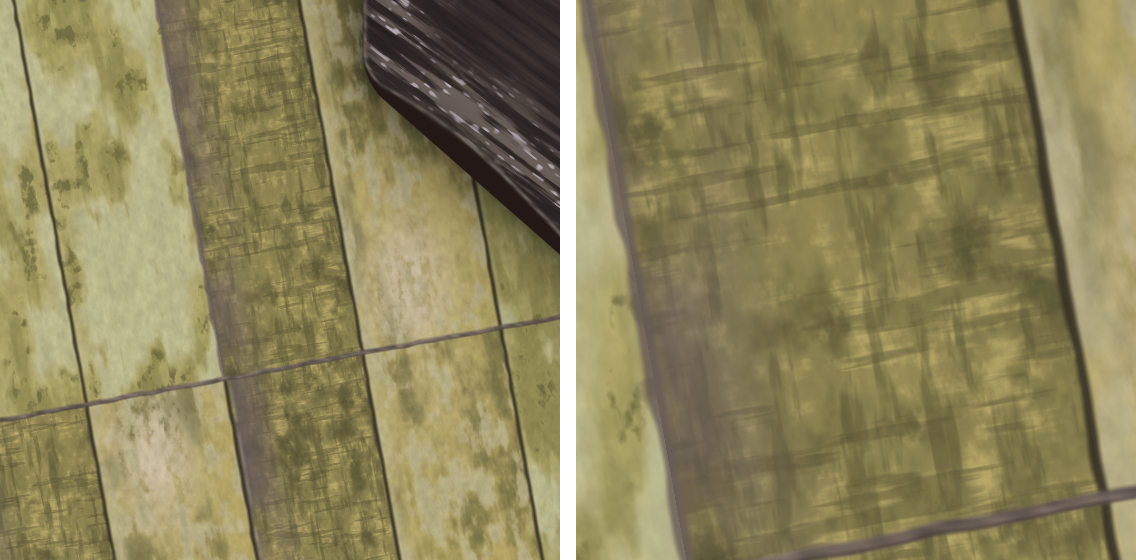
Left, the full canvas; right, a detail of the centre.
This texture is drawn by a WebGL 1 fragment shader. Its source:

```glsl
precision highp float;
uniform vec2 u_resolution;

#define PITCH 0.255
#define LEAN 0.18
#define JOINT_SLOPE 0.186
#define JOINT_Y 0.249
#define SEAM_HALF 0.0031
#define JOINT_HALF 0.0038
#define PALE vec3(0.74, 0.71, 0.57)
#define SAND vec3(0.69, 0.63, 0.39)
#define OLIVE vec3(0.56, 0.52, 0.32)
#define MOSS vec3(0.39, 0.37, 0.23)
#define ASH vec3(0.45, 0.40, 0.38)
#define DARK vec3(0.20, 0.17, 0.16)

float hash(vec2 p) {
  return fract(sin(dot(p, vec2(127.1, 311.7))) * 43758.5453);
}

float noise(vec2 p) {
  vec2 i = floor(p), f = fract(p);
  f = f * f * (3.0 - 2.0 * f);
  return mix(mix(hash(i), hash(i + vec2(1.0, 0.0)), f.x),
             mix(hash(i + vec2(0.0, 1.0)), hash(i + 1.0), f.x), f.y);
}

float fbm(vec2 p) {
  float sum = 0.0, amp = 0.53;
  for (int i = 0; i < 4; i++) {
    sum += amp * noise(p);
    p = p * 2.03 + 17.3;
    amp *= 0.5;
  }
  return sum;
}

// Soft line, solid in the core
float stroke(float d, float halfWidth, float soft) {
  return 1.0 - smoothstep(halfWidth - soft, halfWidth + soft, abs(d));
}

// q: skewed floor coordinates; across: 0..1 over the board
vec3 boardColor(vec2 q, float across, float col, bool upper) {
  vec2 s = q + 7.3 * vec2(col, upper ? 1.0 : 2.0);
  float cloud = fbm(s * vec2(17.0, 7.0));
  float grain = fbm(s * vec2(60.0, 10.0));
  float mottle = fbm(s * vec2(42.0, 30.0));
  float fine = fbm(s * vec2(110.0, 70.0));
  bool odd = mod(col, 2.0) > 0.5;
  bool woven = odd && col < 2.0 && !(upper && col < 0.0);
  bool patched = !odd && !(upper && col < 1.0);
  vec3 c;

  if (woven) {
    float weft = fbm(s * vec2(13.0, 105.0));
    float warp = fbm(s * vec2(110.0, 17.0));
    c = mix(MOSS, OLIVE, smoothstep(0.24, 0.52, 0.5 * cloud + 0.5 * mottle));
    c = mix(c, SAND, 0.85 * smoothstep(0.44, 0.62, 0.4 * weft + 0.3 * fine + 0.3 * mottle));
    c = mix(c, MOSS * 0.9, 0.55 * smoothstep(0.50, 0.68, weft));
    c = mix(c, MOSS * 0.9, 0.5 * smoothstep(0.50, 0.70, warp));
    float greyed = smoothstep(0.42, 0.0, across) * smoothstep(0.25, 0.65, cloud);
    c = mix(c, ASH * 0.9, greyed * (upper ? 0.75 : 1.0));
  } else if (patched) {
    float stain = 0.5 * cloud + 0.25 * grain + 0.25 * mottle;
    c = mix(SAND, OLIVE, smoothstep(0.42, 0.60, stain));
    c = mix(c, MOSS, 0.75 * smoothstep(0.51, 0.68, stain + 0.08 * smoothstep(0.2, 0.6, q.y)));
    c = mix(c, PALE, 0.75 * smoothstep(0.52, 0.36, 0.5 * grain + 0.5 * mottle));
    vec2 e = vec2(across - 0.42, abs(q.y) - 0.11) / vec2(0.28, 0.12);
    float worn = exp(-dot(e, e)) * (!upper && col > 1.0 ? 0.2 : 1.1);
    worn *= smoothstep(0.28, 0.55, 0.6 * grain + 0.4 * fine);
    c = mix(c, PALE * vec3(1.03, 1.0, 1.05), min(worn, 1.0));
    c = mix(c, PALE, 0.6 * smoothstep(0.18, 0.02, across) * smoothstep(0.25, 0.6, mottle));
  } else {
    // Paler margins, with a stained heart and pits
    float heart = 0.05 * exp(-pow((across - 0.52) / 0.25, 2.0)) + (col > 2.0 ? 0.09 : 0.0);
    c = mix(PALE, SAND, 0.75 * smoothstep(0.42, 0.62, cloud + heart));
    float streak = 0.45 * cloud + 0.35 * grain + 0.2 * mottle + heart;
    c = mix(c, OLIVE, 0.85 * smoothstep(0.50, 0.66, streak));
    float pits = smoothstep(0.52, 0.66, 0.6 * mottle + 0.4 * fine) * smoothstep(0.48, 0.62, cloud);
    c = mix(c, MOSS, 0.75 * pits) * vec3(0.98, 1.0, 0.96);
  }
  return c * (0.82 + 0.12 * grain + 0.10 * mottle + 0.16 * fine);
}

// Signed distance to the rounded corner of the dark slab
float slabDistance(vec2 uv) {
  vec2 d = vec2(0.648 - uv.x, dot(vec2(0.69, 0.818) - uv, vec2(0.66, 0.75))) + 0.035;
  return length(max(d, 0.0)) + min(max(d.x, d.y), 0.0) - 0.035;
}

vec3 slabColor(vec2 uv, float d) {
  vec2 t = vec2(dot(uv, vec2(0.80, -0.60)), dot(uv, vec2(0.60, 0.80)));
  float fiber = fbm(t * vec2(8.0, 85.0));
  float chips = noise(t * vec2(60.0, 170.0));
  float side = 0.018 + 0.02 * smoothstep(0.66, 0.85, uv.x) * smoothstep(1.1, 0.85, uv.x);
  float depth = -d - side * smoothstep(0.90, 0.82, uv.y);
  vec3 top = DARK * (0.5 + 1.0 * fiber);
  float sheen = exp(-pow((depth - 0.06) / 0.065, 2.0));
  top = mix(top, ASH, 0.85 * sheen * smoothstep(0.44, 0.64, fiber));
  float glint = sheen * smoothstep(0.62, 0.9, chips) * smoothstep(0.42, 0.58, fiber);
  top = mix(top, vec3(0.76, 0.72, 0.77), 0.85 * glint);
  vec3 c = mix(DARK * vec3(0.7, 0.55, 0.55), top, smoothstep(-0.003, 0.003, depth));
  return mix(c, ASH, 0.75 * exp(-pow((depth - 0.004) / 0.004, 2.0)) * (0.4 + chips));
}

void main() {
  vec2 uv = gl_FragCoord.xy / u_resolution;
  float px = 0.8 / min(u_resolution.x, u_resolution.y);

  // Boards leaning left, crossed by one rising joint
  vec2 q = vec2(uv.x + LEAN * uv.y - 0.204, uv.y - JOINT_SLOPE * uv.x - JOINT_Y);
  float p = q.x / PITCH;
  float col = floor(p);
  bool upper = q.y > 0.0;
  vec3 c = boardColor(q, p - col, col, upper);

  // Seams with a worn bevel; the ashen one is broken up
  float edge = floor(p + 0.5);
  float wear = noise(vec2(edge * 5.0, q.y * 45.0));
  float seam = (p - edge) * PITCH * 0.984 + 0.002 * (wear - 0.5);
  bool ashen = upper && abs(edge - 1.0) < 0.5;
  c = mix(c, PALE, 0.55 * wear * stroke(seam - (ashen ? -0.008 : 0.008), 0.002, 0.004));
  vec3 seamColor = ashen ? ASH * 0.9 : DARK * vec3(1.1, 1.15, 0.9);
  float seamWidth = SEAM_HALF * (ashen ? 0.8 + wear : 0.85 + 0.3 * wear);
  c = mix(c, seamColor, (ashen ? 0.8 : 0.92) * stroke(seam, seamWidth, px + 0.0018));
  float joint = q.y * 0.983 + 0.003 * (noise(vec2(uv.x * 40.0, 3.0)) - 0.5);
  vec3 grout = ASH * (0.7 + 0.45 * noise(uv * vec2(70.0, 160.0)));
  c = mix(c, grout, 0.92 * stroke(joint, JOINT_HALF, px + 0.0018));
  c = mix(c, DARK * 1.3, 0.5 * stroke(joint + 0.003, 0.001, px + 0.001));

  // Slab and its soft shadow
  float d = slabDistance(uv);
  c *= 1.0 - 0.45 * exp(-max(d, 0.0) * 17.0);
  c = mix(c, slabColor(uv, d), 1.0 - smoothstep(-px, px, d));
  gl_FragColor = vec4(c, 1.0);
}
```
